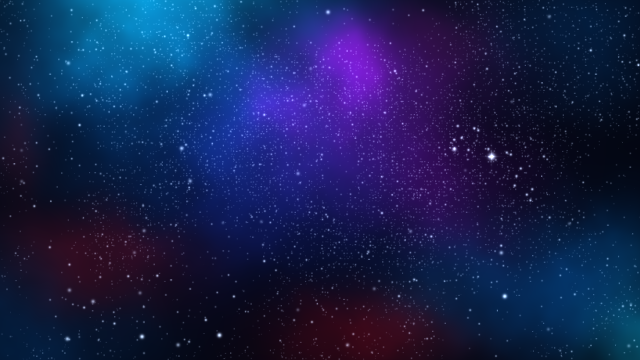
Reproduce this texture procedurally as a Shadertoy shader.

```glsl
// Deep space: soft blue, violet and red nebula clouds under a scatter of small stars.

const vec3 SPACE  = vec3(0.012, 0.018, 0.060);
const vec3 CYAN   = vec3(0.020, 0.430, 0.470);
const vec3 AZURE  = vec3(0.000, 0.190, 0.360);
const vec3 INDIGO = vec3(0.030, 0.080, 0.330);
const vec3 VIOLET = vec3(0.380, 0.000, 0.440);
const vec3 PLUM   = vec3(0.150, 0.005, 0.190);
const vec3 RED    = vec3(0.190, 0.005, 0.015);
const vec3 STARLIGHT = vec3(0.80, 0.88, 1.00);

const float WARP = 0.24;           // how far noise bends the clouds
const float CLOUD_SCALE = 3.2;     // cloud noise frequency per canvas height
const vec2 BRIGHT_STAR = vec2(1.366, 0.565);
const int CLUSTER_COUNT = 14;

float hash(vec2 p) {
    return fract(sin(dot(p, vec2(127.1, 311.7))) * 43758.5453);
}

vec2 hash2(vec2 p) {
    return vec2(hash(p), hash(p + 37.3));
}

float noise(vec2 p) {
    vec2 i = floor(p), f = fract(p);
    f = f * f * (3.0 - 2.0 * f);
    return mix(mix(hash(i), hash(i + vec2(1, 0)), f.x),
               mix(hash(i + vec2(0, 1)), hash(i + vec2(1, 1)), f.x), f.y);
}

float fbm(vec2 p) {
    float sum = 0.0, amp = 0.53;
    for (int i = 0; i < 4; i++) {
        sum += amp * noise(p);
        p = mat2(1.6, 1.2, -1.2, 1.6) * p + 5.7;
        amp *= 0.5;
    }
    return sum;
}

// Soft elliptical cloud
float glow(vec2 p, vec2 centre, vec2 size) {
    vec2 q = (p - centre) / size;
    return exp(-dot(q, q));
}

// Round point of light, never thinner than the pixel grid can show
float point(vec2 d, float radius) {
    float r = max(radius, 0.6 / iResolution.y);
    return exp(-dot(d, d) / (r * r)) * radius * radius / (r * r);
}

// One jittered star per cell; the share of lit cells follows density
float starLayer(vec2 p, float cells, float density, float radius, float seed) {
    vec2 cell = floor(p * cells);
    vec2 pos = (cell + 0.2 + 0.6 * hash2(cell + seed)) / cells;
    float lit = step(hash(cell + seed + 11.9), density);
    float power = hash(cell + seed + 71.7);
    return lit * mix(0.2, 1.0, power * power) * point(p - pos, radius * mix(0.75, 1.15, power));
}

// Four-pointed sparkle
float sparkle(vec2 d, float size) {
    vec2 a = abs(d) / size;
    float rays = exp(-a.x * 9.0 - a.y * 1.6) + exp(-a.y * 9.0 - a.x * 1.6);
    return 0.5 * rays + point(d, size * 0.55);
}

vec3 nebula(vec2 p) {
    vec2 bend = vec2(fbm(p * CLOUD_SCALE), fbm(p * CLOUD_SCALE + 19.4)) - 0.5;
    vec2 q = p + WARP * bend;
    float body = 0.55 + 0.9 * fbm(p * CLOUD_SCALE * 1.3 + 8.1);

    vec3 blue = CYAN * glow(q, vec2(0.43, 1.00), vec2(0.31, 0.19));
    blue += AZURE * glow(q, vec2(0.46, 0.88), vec2(0.52, 0.33));
    blue += AZURE * 0.9 * glow(q, vec2(1.53, 0.20), vec2(0.36, 0.19));
    blue += CYAN * 0.7 * glow(q, vec2(1.80, 0.03), vec2(0.17, 0.17));
    blue += AZURE * 0.65 * glow(q, vec2(0.03, 0.05), vec2(0.30, 0.21));
    blue += AZURE * 0.42 * glow(q, vec2(1.60, 0.90), vec2(0.28, 0.20));
    blue += INDIGO * 0.85 * glow(q, vec2(0.77, 0.53), vec2(0.34, 0.28));

    vec3 warm = VIOLET * glow(q, vec2(0.94, 0.76), vec2(0.13, 0.12));
    warm += PLUM * 0.9 * glow(q, vec2(1.04, 0.64), vec2(0.30, 0.22));
    warm += PLUM * 0.7 * glow(q, vec2(1.30, 0.46), vec2(0.19, 0.18));
    warm += PLUM * vec3(0.8, 0.5, 0.4) * glow(q, vec2(1.22, 0.84), vec2(0.16, 0.14));
    warm += RED * glow(q, vec2(0.26, 0.30), vec2(0.26, 0.13));
    warm += RED * glow(q, vec2(1.00, 0.02), vec2(0.26, 0.11));
    warm += RED * 0.5 * glow(q, vec2(0.00, 0.63), vec2(0.08, 0.16));
    return SPACE + (blue + warm) * body;
}

float stars(vec2 p) {
    float band = glow(p, vec2(0.92, 0.62), vec2(0.65, 0.45));
    float patchy = smoothstep(0.25, 0.75, fbm(p * 5.0 + 3.3)) * (0.35 + 0.65 * band);
    float light = 0.30 * starLayer(p, 130.0, 0.55 * patchy, 0.0021, 1.0);
    light += 0.55 * starLayer(p, 62.0, 0.08 + 0.35 * patchy, 0.0024, 5.0);
    light += 0.85 * starLayer(p, 24.0, 0.16, 0.0030, 9.0);
    light += 1.20 * starLayer(p, 9.0, 0.25, 0.0050, 14.0);

    // Bright star with a loose cluster trailing around it
    light += 1.1 * sparkle(p - BRIGHT_STAR, 0.016);
    for (int i = 0; i < CLUSTER_COUNT; i++) {
        vec2 r = hash2(vec2(float(i), 4.7)) - 0.5;
        vec2 offset = vec2(0.24 * r.x, -0.16 * r.x + 0.10 * r.y);
        light += 0.8 * point(p - BRIGHT_STAR - offset, 0.0035);
    }
    return light;
}

void mainImage(out vec4 fragColor, in vec2 fragCoord) {
    vec2 p = fragCoord / iResolution.y;
    vec3 color = nebula(p);
    color += STARLIGHT * stars(p) * (1.0 - 0.4 * color);
    fragColor = vec4(clamp(color, 0.0, 1.0), 1.0);
}
```
